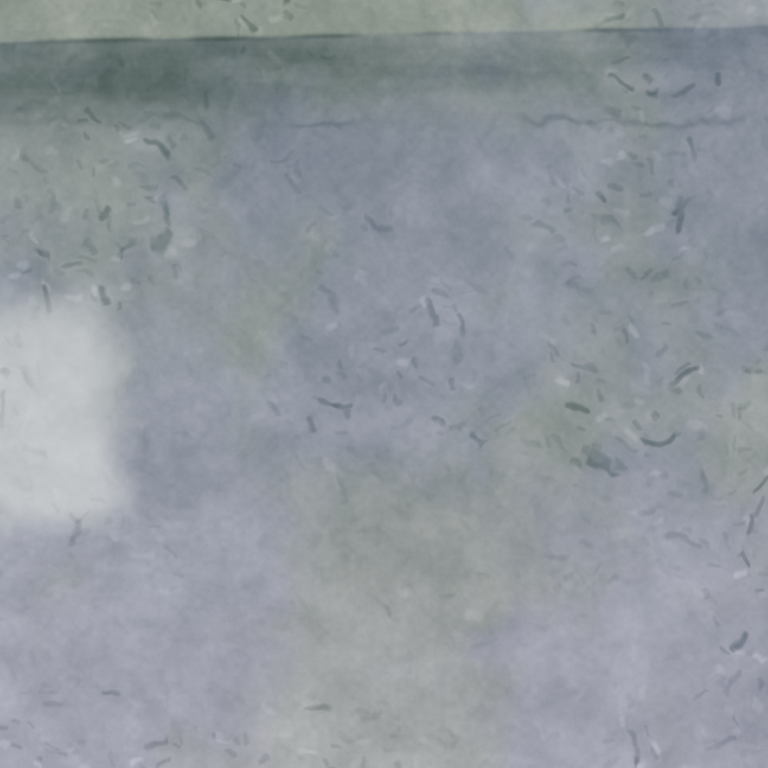
This texture is drawn by a Shadertoy shader. Its source:

```glsl
// Mottled blue-grey stone slab with a shaded upper ledge, small pits and a soft window glare.

const vec3 GREEN_TINT = vec3(0.000, 0.004, -0.024);
const vec3 BLUE_TINT = vec3(-0.002, -0.004, 0.022);
const vec3 GLARE_COLOR = vec3(0.77, 0.785, 0.79);

float hash(vec2 p) {
    return fract(sin(dot(p, vec2(127.1, 311.7))) * 43758.5453);
}

float valueNoise(vec2 p) {
    vec2 cell = floor(p), f = fract(p);
    f = f * f * (3.0 - 2.0 * f);
    float low = mix(hash(cell), hash(cell + vec2(1, 0)), f.x);
    float high = mix(hash(cell + vec2(0, 1)), hash(cell + vec2(1, 1)), f.x);
    return mix(low, high, f.y);
}

// Layered noise, centred on zero
float fbm(vec2 p, int octaves) {
    float sum = 0.0, amplitude = 0.5;
    for (int i = 0; i < octaves; i++) {
        sum += amplitude * (valueNoise(p) - 0.5);
        p = mat2(1.6, 1.2, -1.2, 1.6) * p + 7.3;
        amplitude *= 0.55;
    }
    return sum;
}

float segmentDistance(vec2 p, vec2 halfAxis) {
    float t = clamp(dot(p, halfAxis) / dot(halfAxis, halfAxis), -1.0, 1.0);
    return length(p - halfAxis * t);
}

// Scattered short strokes, one possible stroke per grid cell
float flecks(vec2 p, float cells, float density, float reach, float width, float seed) {
    vec2 q = p * cells;
    vec2 home = floor(q);
    float cover = 0.0;
    for (int y = -1; y <= 1; y++) {
        for (int x = -1; x <= 1; x++) {
            vec2 id = home + vec2(x, y);
            vec2 key = id + seed;
            vec2 center = id + vec2(hash(key + 3.1), hash(key + 8.7));
            float angle = -0.4 + 2.4 * (hash(key + 5.3) - 0.5);
            float size = mix(0.3, 1.0, hash(key + 1.9));
            vec2 halfAxis = reach * size * vec2(cos(angle), sin(angle));
            float d = segmentDistance(q - center, halfAxis);
            float present = step(hash(key + 6.4), density);
            float stroke = 1.0 - smoothstep(0.15 * width, width, d);
            cover = max(cover, present * stroke * mix(0.35, 1.0, hash(key + 9.2)));
        }
    }
    return cover;
}

// Soft line of a given width that breaks up along its length
float brokenLine(float distanceToLine, float width, float along, float seed) {
    float strength = smoothstep(0.25, 0.75, valueNoise(vec2(along * 14.0, seed)));
    return strength * exp(-pow(distanceToLine / width, 2.0));
}

float roundedBox(vec2 p, vec2 halfSize, float radius) {
    vec2 q = abs(p) - halfSize + radius;
    return length(max(q, 0.0)) + min(max(q.x, q.y), 0.0) - radius;
}

// Brightness of the slab: broad slope, clouds, mottling and fine grain
float stoneTone(vec2 uv, vec2 warped) {
    float tone = mix(0.640, 0.568, smoothstep(0.0, 0.95, uv.y));
    tone += 0.012 * (0.5 - uv.x);
    tone += 0.085 * fbm(warped * 5.0 + 2.0, 4);
    tone += 0.105 * fbm(warped * 22.0 + 11.0, 4);
    tone += 0.050 * fbm(uv * 120.0, 3);
    return tone;
}

// Darkening under the ledge, strongest at the left
float bandShade(vec2 uv, float below) {
    float extent = smoothstep(-0.002, 0.004, below) * (1.0 - smoothstep(0.045, 0.145, below));
    float streaks = fbm(vec2(uv.x * 5.0, uv.y * 28.0), 4);
    float strength = mix(0.125, 0.035, smoothstep(0.1, 0.6, uv.x));
    return extent * max(strength + 0.15 * streaks, 0.0);
}

void mainImage(out vec4 fragColor, in vec2 fragCoord) {
    vec2 uv = fragCoord / iResolution.xy;
    vec2 warp = vec2(fbm(uv * 14.0, 3), fbm(uv * 14.0 + 40.0, 3));
    vec2 warped = uv + 0.045 * warp;
    vec2 rough = warped + 0.012 * vec2(fbm(uv * 60.0, 2), fbm(uv * 60.0 + 9.0, 2));

    // Ledge and shaded band
    float edge = 0.945 + 0.021 * uv.x + 0.003 * fbm(vec2(uv.x * 12.0, 4.0), 2);
    float below = edge - uv.y;
    float ledge = 1.0 - smoothstep(-0.004, 0.002, below);
    float tone = stoneTone(uv, warped) - bandShade(uv, below);
    tone += 0.035 * ledge;
    tone -= 0.13 * brokenLine(below, 0.0035, uv.x, 2.5);
    tone -= 0.06 * brokenLine(rough.y - 0.84, 0.005, uv.x, 8.5);

    // Dark pits gather in patches, with pale chips beside them
    float patches = smoothstep(-0.10, 0.16, fbm(uv * 6.0 + 21.0, 3));
    float pits = flecks(rough, 22.0, 0.38, 0.38, 0.16, 17.0);
    float smallPits = flecks(rough, 48.0, 0.32, 0.35, 0.27, 53.0);
    float chips = flecks(rough + 0.007, 34.0, 0.22, 0.22, 0.27, 91.0);
    tone -= (0.14 * pits + 0.07 * smallPits) * mix(0.15, 1.0, patches);
    tone += 0.075 * chips * mix(0.2, 1.0, patches);

    // Cool stone colour with drifting green and blue tints
    float lightness = smoothstep(0.42, 0.66, tone);
    vec3 color = tone + mix(vec3(-0.05, 0.0, 0.02), vec3(-0.022, 0.0, 0.02), lightness);
    float hue = smoothstep(-0.16, 0.16, fbm(warped * 4.0 + 33.0, 4));
    color += mix(GREEN_TINT, BLUE_TINT, hue);
    color += ledge * GREEN_TINT + vec3(0.012, -0.003, 0.006) * (1.0 - smoothstep(0.0, 0.6, uv.y));

    // Window glare at the left border
    float glareDistance = roundedBox(uv - vec2(0.02, 0.46), vec2(0.145, 0.16), 0.06);
    float glare = 1.0 - smoothstep(-0.055, 0.025, glareDistance + 0.06 * warp.x);
    color = mix(color, GLARE_COLOR + 0.45 * (tone - 0.61), 0.88 * glare);

    fragColor = vec4(clamp(color, 0.0, 1.0), 1.0);
}
```
